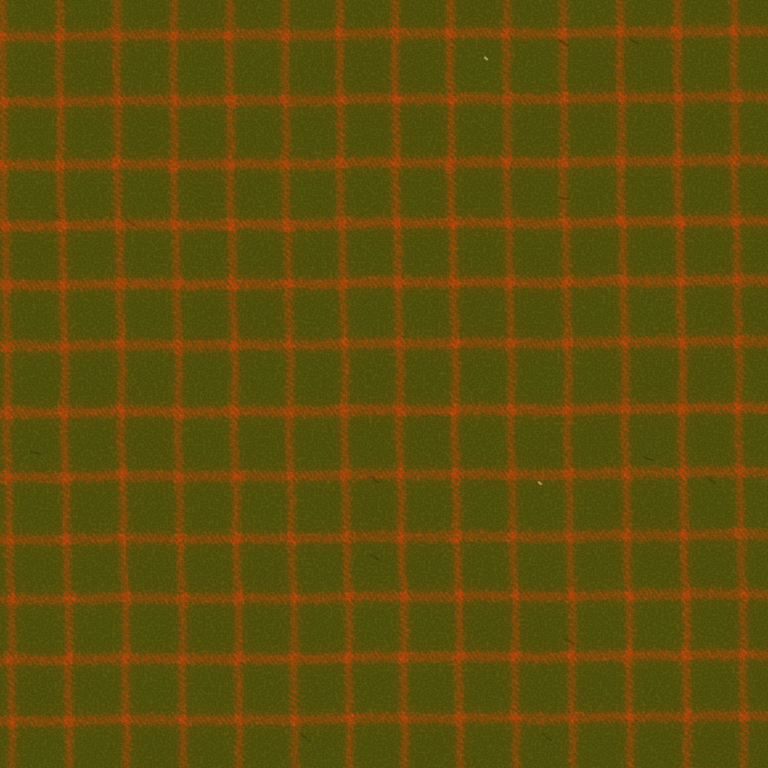
Give the GLSL for this pattern, as a Shadertoy shader.

```glsl
// Brushed woollen windowpane check: rust stripes on an olive ground.
// Uneven stripe grids bend with layered sines, twill ribs break the stripes,
// and cellular noise gives the nap, frayed edges and stray fibres.

const float TAU = 6.2831853;
const vec2 PITCH = vec2(0.0730, 0.0814);      // spacing of columns, rows
const vec2 FIRST = vec2(0.0042, 0.0462);      // first column, first row from the top
const vec2 SKEW = vec2(0.0150, -0.0065);      // drift of columns, rows along their length
const vec2 HALF_WIDTH = vec2(0.0051, 0.0065);
const vec2 STRENGTH = vec2(0.37, 0.41);       // dye cover of columns, rows
const vec2 COLUMN_TWILL = vec2(85.0, -118.0); // rib frequencies
const vec2 ROW_TWILL = vec2(150.0, -105.0);
const float NAP_SCALE = 290.0;
const float NAP_DEPTH = 0.22;
const float HALO = 0.22;
const float FLECK_CELLS = 9.0;
const float PALE_FLECK = 0.9;                 // kinds above this are pale
const vec3 OLIVE_DARK = vec3(0.314, 0.300, 0.044);
const vec3 OLIVE_LIGHT = vec3(0.302, 0.328, 0.048);
const vec3 RUST = vec3(0.730, 0.270, 0.035);
const vec3 CREAM = vec3(0.85, 0.72, 0.45);

vec2 hash2(vec2 p) {
    vec3 q = fract(vec3(p.xyx) * vec3(0.1031, 0.1030, 0.0973));
    q += dot(q, q.yzx + 33.33);
    return fract((q.xx + q.yz) * q.zy);
}

// Distance to the nearest jittered cell point, about 0 to 1
float cellular(vec2 p) {
    vec2 cell = floor(p), f = fract(p);
    float nearest = 2.0;
    for (int j = -1; j <= 1; j++)
    for (int i = -1; i <= 1; i++) {
        vec2 o = vec2(i, j);
        vec2 r = o + hash2(cell + o) - f;
        nearest = min(nearest, dot(r, r));
    }
    return sqrt(nearest);
}

// Slow bend of a thread along its length
float bend(float t, float seed) {
    return 0.0009 * sin(TAU * t * 2.7 + seed)
         + 0.0008 * sin(TAU * t * 6.3 + seed * 2.3)
         + 0.0005 * sin(TAU * t * 17.0 + seed * 0.7);
}

// Ribs, faded out when too fine for the canvas
float twill(vec2 p, vec2 freq, float pixel) {
    float visible = 1.0 - smoothstep(0.3, 0.6, length(freq) * pixel);
    return 0.5 + 0.5 * visible * sin(TAU * dot(p, freq));
}

// Dye cover across one stripe: ribbed, frayed core in a brushed halo
float stripe(float d, float halfWidth, float rib, float fray, float pixel) {
    float edge = halfWidth * (0.78 + 0.40 * rib + 0.55 * (fray - 0.5));
    float soft = 0.0027 + pixel;
    float core = 1.0 - smoothstep(edge - soft, edge + soft, abs(d));
    float halo = exp(-d * d / (halfWidth * halfWidth * 5.5));
    return core * (0.68 + 0.50 * rib) + HALO * halo * (0.6 + 0.8 * fray);
}

// Short slanted stray fibre; x is its cover, y picks its kind
vec2 fleck(vec2 p, float pixel) {
    vec2 cell = floor(p * FLECK_CELLS);
    vec2 h = hash2(cell + 17.0);
    vec2 r = (fract(p * FLECK_CELLS) - 0.3 - 0.4 * h) / FLECK_CELLS;
    vec2 dir = normalize(vec2(1.0, 0.2 + 0.7 * h.y));
    float size = mix(0.006, 0.0016, step(PALE_FLECK, h.y));
    r -= dir * clamp(dot(r, dir), -size, size);
    float cover = 1.0 - smoothstep(0.0004, 0.0012 + pixel, length(r));
    return vec2(cover * step(0.84, hash2(cell + 5.0).x), h.y);
}

void mainImage(out vec4 fragColor, in vec2 fragCoord) {
    float pixel = 1.0 / iResolution.y;
    vec2 p = fragCoord * pixel;
    p.y = 1.0 - p.y;                          // rows are counted from the top

    // Stripe grids with uneven spacing
    vec2 q = p - FIRST - SKEW * p.yx;
    vec2 id = round(q / PITCH);
    vec2 h = vec2(hash2(vec2(id.x, 3.0)).x, hash2(vec2(id.y, 8.0)).x);
    vec2 d = q - id * PITCH;
    d.x -= bend(p.y, 0.6) + 0.0024 * sin(TAU * (id.x - 1.0) / 10.0) - 0.001;
    d.y -= 0.0026 + 0.0046 * cos(TAU * (id.y - 1.6) / 6.0)
         + bend(p.x, 2.0) * 0.7 + 0.003 * (h.y - 0.5);

    // Nap and faint mottling
    float nap = cellular(p * NAP_SCALE);
    float fray = cellular(p * NAP_SCALE * 0.45 + 9.0);
    float mottle = 0.5 + 0.25 * sin(p.x * 19.0 + 2.0 * sin(p.y * 13.0))
                 + 0.25 * sin(p.y * 31.0 + 2.0 * sin(p.x * 17.0));
    vec3 color = mix(OLIVE_DARK, OLIVE_LIGHT, 0.25 * mottle + 0.75 * fray);

    // Rust threads, denser where they cross
    float column = stripe(d.x, HALF_WIDTH.x, twill(p, COLUMN_TWILL, pixel), fray, pixel);
    float row = stripe(d.y, HALF_WIDTH.y, twill(p, ROW_TWILL, pixel), fray, pixel);
    vec2 wear = STRENGTH * (0.92 + 0.16 * h) * (0.86 + 0.28 * fray);
    float dye = min(dot(vec2(column, row), wear), 0.88);
    color = mix(color, RUST, dye);
    color *= 1.0 + NAP_DEPTH * (nap - 0.43);

    // Stray fibres: mostly dark, very few pale
    vec2 fibre = fleck(p, pixel);
    vec3 fibreColor = fibre.y > PALE_FLECK ? CREAM : color * 0.75;
    color = mix(color, fibreColor, 0.7 * fibre.x);

    fragColor = vec4(color, 1.0);
}
```
